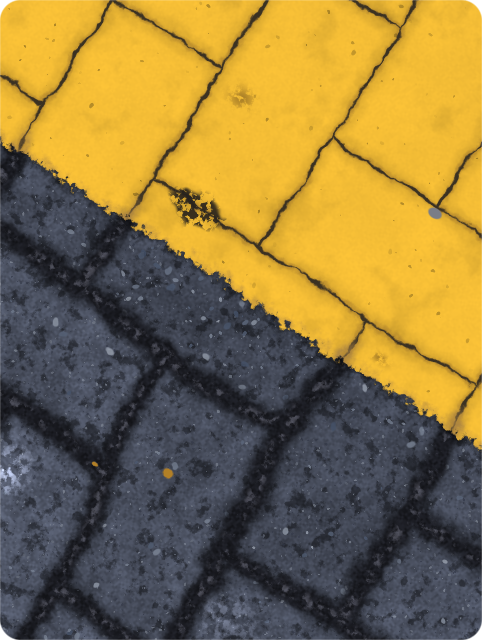
Reproduce this texture procedurally as a Shadertoy shader.

```glsl
float hash(vec2 p) {
    vec3 q = fract(p.xyx * vec3(0.1031, 0.1030, 0.0973));
    q += dot(q, q.yzx + 33.33);
    return fract((q.x + q.y) * q.z);
}

float noise(vec2 p) {
    p = mat2(0.8, 0.6, -0.6, 0.8) * p;
    vec2 i = floor(p), f = fract(p);
    f = f * f * (3.0 - 2.0 * f);
    return mix(mix(hash(i), hash(i + vec2(1, 0)), f.x),
               mix(hash(i + vec2(0, 1)), hash(i + 1.0), f.x), f.y);
}

float fbm(vec2 p) {
    float sum = 0.0, gain = 0.5;
    for (int i = 0; i < 5; i++) {
        sum += gain * noise(p);
        p = mat2(1.6, 1.2, -1.2, 1.6) * p + 7.3;
        gain *= 0.5;
    }
    return sum;
}

// Scattered pebbles: x is coverage, y is a random shade
vec2 pebbles(vec2 p, float density) {
    vec2 cell = floor(p), result = vec2(0);
    for (int y = -1; y <= 1; y++)
    for (int x = -1; x <= 1; x++) {
        vec2 id = cell + vec2(x, y);
        vec2 d = p - id - vec2(hash(id + 3.1), hash(id + 17.7));
        float turn = 6.28 * hash(id + 41.0);
        d = mat2(cos(turn), sin(turn), -sin(turn), cos(turn)) * d * vec2(1.0, 1.5);
        float radius = 0.15 + 0.36 * pow(hash(id + 9.0), 2.0);
        float cover = smoothstep(radius, radius * 0.55, length(d) + 0.16 * (noise(p * 4.0) - 0.5));
        cover *= step(hash(id + 29.0), density);
        if (cover > result.x) result = vec2(cover, hash(id + 53.0));
    }
    return result;
}

// Herringbone of 2:1 blocks: x is distance to the joint, yz is the block id
vec3 herringbone(vec2 g) {
    vec2 id = floor(g), f = g - id;
    float s = mod(id.x + id.y, 4.0);
    float d = 1.0;
    if (s != 1.0) d = min(d, f.x);
    if (s != 0.0) d = min(d, 1.0 - f.x);
    if (s != 3.0) d = min(d, f.y);
    if (s != 2.0) d = min(d, 1.0 - f.y);
    if (s == 1.0) id.x -= 1.0;
    if (s == 3.0) id.y -= 1.0;
    return vec3(d * 1.52, id);
}

float blob(vec2 p, vec2 center, vec2 size) {
    vec2 d = mat2(0.85, -0.53, 0.53, 0.85) * (p - center) / size;
    return exp(-dot(d, d));
}

vec3 asphalt(vec2 p, float joint, vec2 id) {
    float grain = noise(p * 36.0), mottle = fbm(p * 4.0);
    vec3 col = vec3(0.285, 0.308, 0.368) * (0.68 + 0.42 * mottle + 0.28 * grain);
    col *= 0.92 + 0.16 * hash(id + 5.0);
    col *= 1.0 - 0.4 * smoothstep(0.54, 0.72, fbm(p * 9.0 + 4.0));
    // Aggregate, densest on one block
    float rich = blob(p, vec2(2.5, 3.7), vec2(1.3, 0.65));
    col *= 1.0 - 0.2 * rich;
    vec2 fine = pebbles(p * 18.0, 0.4);
    vec2 coarse = pebbles(p * 7.0 + 30.0, 0.06 + 0.55 * rich);
    col = mix(col, mix(vec3(0.19, 0.21, 0.27), vec3(0.55, 0.58, 0.63), fine.y * fine.y), 0.65 * fine.x);
    col = mix(col, mix(vec3(0.26, 0.31, 0.40), vec3(0.62, 0.65, 0.70), coarse.y), 0.8 * coarse.x);
    // Pale scuffs
    float scuff = blob(p, vec2(0.1, 5.65), vec2(0.22, 0.3)) + 0.4 * blob(p, vec2(2.7, 7.4), vec2(0.5, 0.35));
    col += vec3(0.42, 0.44, 0.5) * scuff * smoothstep(0.42, 0.65, fbm(p * 13.0));
    // Dirt-filled joints with gritty debris
    float edge = joint + 0.12 * (fbm(p * 8.0) - 0.5);
    col *= mix(0.62, 1.0, smoothstep(0.06, 0.26, edge));
    vec3 dirt = vec3(0.105, 0.11, 0.135) * (0.65 + 0.6 * grain);
    dirt += vec3(0.2, 0.2, 0.22) * smoothstep(0.1, 0.0, joint) * smoothstep(0.46, 0.72, fbm(p * 14.0));
    return mix(dirt, col, smoothstep(0.05, 0.16, edge));
}

vec3 paintedSlab(vec2 p, float joint) {
    vec3 col = vec3(0.965, 0.748, 0.212) * (0.955 + 0.06 * fbm(p * 2.0) + 0.03 * noise(p * 36.0));
    col *= 1.0 - 0.07 * smoothstep(0.52, 0.8, fbm(p * 3.0 + 20.0));
    // Soft grooves, then thin ragged cracks
    float ragged = joint + 0.06 * (fbm(p * 12.0) - 0.5);
    col *= 1.0 - 0.09 * smoothstep(0.2, 0.04, ragged);
    col = mix(col, vec3(0.66, 0.49, 0.17), 0.6 * smoothstep(0.07, 0.01, ragged));
    float width = 0.002 + 0.024 * noise(p * 7.0 + 8.0);
    float crack = smoothstep(width + 0.014, width - 0.01, joint);
    col = mix(col, vec3(0.17, 0.15, 0.13), 0.9 * crack);
    // Worn patch, stains and a trapped pebble
    float worn = smoothstep(0.25, 0.55, blob(p, vec2(2.36, 2.52), vec2(0.34, 0.2)) + 0.3 * (noise(p * 12.0) - 0.5));
    col = mix(col, vec3(0.15, 0.13, 0.11), 0.9 * worn * smoothstep(0.36, 0.54, fbm(p * 21.0)));
    float stain = blob(p, vec2(2.9, 1.18), vec2(0.16, 0.13)) + blob(p, vec2(4.56, 4.3), vec2(0.12, 0.06));
    col = mix(col, vec3(0.56, 0.41, 0.13), 0.7 * stain * smoothstep(0.38, 0.62, fbm(p * 15.0)));
    vec2 pit = pebbles(p * 11.0 + 90.0, 0.05);
    col *= 1.0 - 0.3 * pit.x * pit.y;
    return mix(col, vec3(0.48, 0.49, 0.53), smoothstep(0.35, 0.6, blob(p, vec2(5.22, 2.56), vec2(0.1, 0.07))));
}

void mainImage(out vec4 fragColor, in vec2 fragCoord) {
    // Canvas height is 7.68 units, y pointing down
    float unit = 7.68 / iResolution.y;
    vec2 p = vec2(fragCoord.x, iResolution.y - fragCoord.y) * unit;
    vec2 size = iResolution.xy * unit;

    // Uneven laying of the blocks
    vec2 q = p, off = p - vec2(2.1, 5.0);
    q.x += 0.36 * exp(-dot(off, off) / 2.0);
    q.y -= 0.16 * smoothstep(5.0, 6.5, p.y);
    q += 0.14 * (vec2(fbm(p * 2.5), fbm(p * 2.5 + 40.0)) - 0.5);
    q += 0.07 * (vec2(fbm(p * 10.0), fbm(p * 10.0 + 60.0)) - 0.5);
    vec3 block = herringbone(inverse(mat2(1.30, 0.85, -0.83, 1.32)) * (q - vec2(1.83, 2.12)));

    // Diagonal paint border with a crumbling edge
    float side = (p.y - 1.65 - 0.65 * p.x) / 1.19;
    side += 0.14 * (fbm(p * 4.0) - 0.5) + 0.22 * (fbm(p * 16.0) - 0.5);
    vec3 road = asphalt(p, block.x, block.yz);
    road *= mix(0.65, 1.0, smoothstep(0.0, 0.12, side));
    float fleck = blob(p, vec2(2.01, 5.68), vec2(0.08, 0.06)) + blob(p, vec2(1.14, 5.57), vec2(0.05, 0.03));
    road = mix(road, vec3(0.7, 0.5, 0.15), smoothstep(0.25, 0.6, fleck * (0.4 + fbm(p * 18.0))));
    vec3 slab = paintedSlab(p, block.x);
    // Dusty paint along the border, heaviest where joints cross it
    float dust = smoothstep(-0.14, 0.02, side) * 0.7 * noise(p * 14.0);
    dust += smoothstep(-0.45, -0.05, side) * smoothstep(0.16, 0.04, block.x) * fbm(p * 11.0);
    slab = mix(slab, vec3(0.66, 0.51, 0.27), min(dust, 0.8));
    vec3 col = mix(slab, road, smoothstep(-0.025, 0.025, side));

    // Rounded corners on white
    vec2 corner = abs(p - 0.5 * size) - 0.5 * size + 0.25;
    float outside = length(max(corner, 0.0)) - 0.25;
    col = mix(col, vec3(1), smoothstep(-unit, unit, outside));
    fragColor = vec4(clamp(col, 0.0, 1.0), 1.0);
}
```
